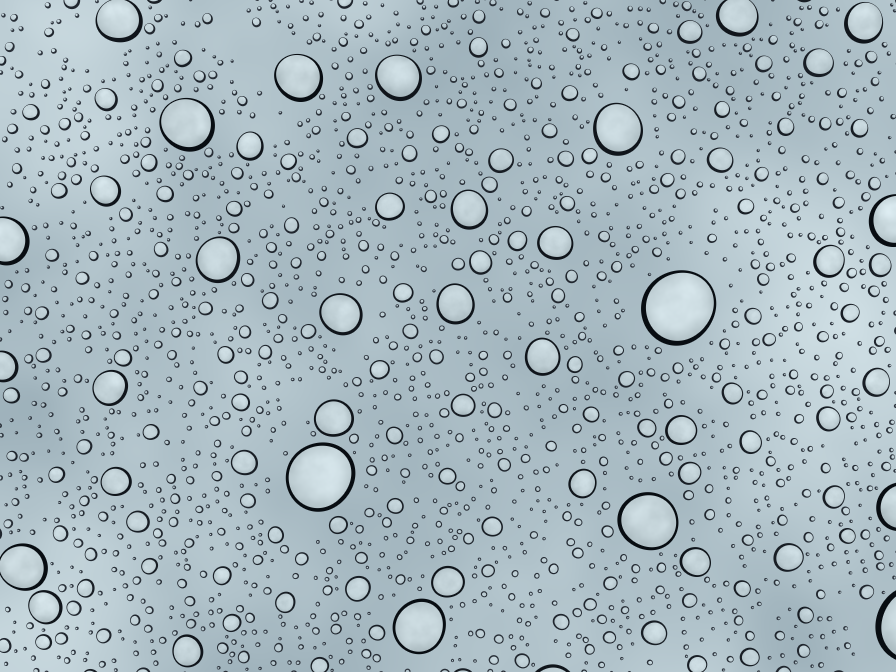
Give the GLSL for this texture, as a Shadertoy shader.

```glsl
// Round water drops with dark rims on glass, under a pale overcast sky.

const float LAYERS = 6.0;

struct Drop {
    vec2 centre;
    float radius;   // zero where the cell is empty
    float seed;
};

vec3 hash3(vec3 p) {
    p = fract(p * vec3(0.1031, 0.1030, 0.0973));
    p += dot(p, p.yxz + 33.33);
    return fract((p.xxy + p.yxx) * p.zyx);
}

float noise(vec2 p) {
    vec2 i = floor(p), f = fract(p);
    f = f * f * f * (f * (f * 6.0 - 15.0) + 10.0);
    vec2 e = vec2(0.0, 1.0);
    return mix(mix(hash3(vec3(i, 91.0)).x, hash3(vec3(i + e.yx, 91.0)).x, f.x),
               mix(hash3(vec3(i + e.xy, 91.0)).x, hash3(vec3(i + e.yy, 91.0)).x, f.x), f.y);
}

float clouds(vec2 p) {
    float sum = 0.0, weight = 0.54;
    for (int i = 0; i < 4; i++) {
        sum += weight * noise(p);
        p = mat2(1.6, 1.2, -1.2, 1.6) * p + 7.3;
        weight *= 0.48;
    }
    return sum;
}

// Each layer is a turned grid, finer than the one before
float cellSize(float layer) {
    return 0.30 * pow(0.58, layer);
}

mat2 turn(float layer) {
    float a = 0.6 + 1.1 * layer;
    return mat2(cos(a), sin(a), -sin(a), cos(a));
}

vec2 cellAt(vec2 p, float layer) {
    return floor(turn(layer) * p / cellSize(layer) + 40.0);
}

Drop dropIn(vec2 cell, float layer) {
    vec3 h = hash3(vec3(cell, layer * 17.0 + 3.0));
    vec3 k = hash3(vec3(cell, layer * 17.0 + 11.0));
    float size = cellSize(layer);
    float r = mix(0.12, 0.22, h.z * h.z);
    vec2 spot = cell - 40.0 + 0.5 + (h.xy - 0.5) * (0.9 - 2.0 * r);
    return Drop((spot * size) * turn(layer), k.x < 0.66 ? r * size : 0.0, k.y);
}

// A drop stays only where no larger drop touches it
bool isFree(Drop d, float layer) {
    for (float big = 0.0; big < layer; big++) {
        vec2 home = cellAt(d.centre, big);
        for (int n = 0; n < 9; n++) {
            Drop other = dropIn(home + vec2(n % 3 - 1, n / 3 - 1), big);
            float reach = 1.06 * (other.radius + d.radius) + 0.002;
            if (other.radius > 0.0 && distance(other.centre, d.centre) < reach) return false;
        }
    }
    return true;
}

vec3 skyColor(vec2 p) {
    vec2 q = p - vec2(0.67, 0.55);
    float light = 0.63 + 1.25 * (clouds(p * 2.3 + 4.0) - 0.5) - 0.35 * dot(q, q);
    return mix(vec3(0.57, 0.65, 0.69), vec3(0.84, 0.90, 0.92), clamp(light, 0.0, 1.0));
}

void mainImage(out vec4 fragColor, in vec2 fragCoord) {
    vec2 p = fragCoord / iResolution.y;
    float pixel = 1.0 / iResolution.y;
    vec2 middle = 0.5 * iResolution.xy / iResolution.y;
    vec3 color = skyColor(p);

    for (float layer = 0.0; layer < LAYERS; layer++) {
        Drop d = dropIn(cellAt(p, layer), layer);
        vec2 q = p - d.centre;
        if (d.radius == 0.0 || length(q) > 1.1 * d.radius + pixel) continue;
        if (!isFree(d, layer)) continue;

        // Slightly uneven outline
        float a = atan(q.y, q.x), s = 6.283 * d.seed;
        float wobble = 1.0 + 0.035 * sin(2.0 * a + s) + 0.012 * sin(3.0 * a + 2.0 * s);
        float r = d.radius * wobble;

        // The rim is thicker on the side facing the middle and below
        float rim = 0.075 * d.radius + 0.0013;
        vec2 shift = ((d.centre - middle) * 0.9 + vec2(0.0, 0.25)) * rim;
        float outer = clamp(0.5 - (length(q) - r) / pixel, 0.0, 1.0);
        float inner = clamp(0.5 - (length(q - shift) - r + rim) / pixel, 0.0, 1.0);

        // Bright sky seen through the drop, greyer near the edge
        float edge = smoothstep(0.45, 1.0, length(q - shift) / r);
        float haze = clouds(q / d.radius * 1.3 + d.seed * 50.0) - 0.5;
        vec3 lens = vec3(0.81, 0.87, 0.89) + 0.16 * haze - 0.09 * edge;
        lens += 0.04 * q.y / d.radius;
        lens = mix(lens, color, 0.1 + 0.1 * layer);

        vec3 rimColor = mix(vec3(0.03, 0.05, 0.07), vec3(0.22, 0.25, 0.29), layer / LAYERS);
        color = mix(color, mix(rimColor, lens, inner), outer);
    }
    fragColor = vec4(color, 1.0);
}
```
